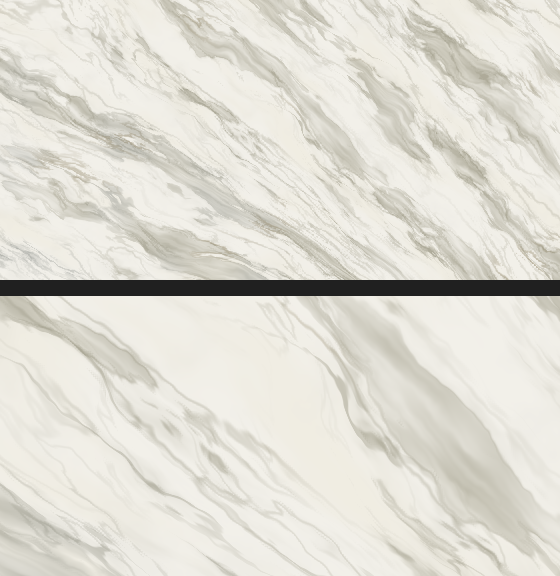
Top: the whole. Bottom: its middle third, enlarged.
Write a Shadertoy shader that draws this texture.

```glsl
// White marble with grey-beige veining that falls from upper left to lower right.
// Space is bent into (along, across) vein axes; narrow bands plus stretched noise
// give torn grey patches with pale islands, and noise contours give the thin veins.

const vec3 WHITE = vec3(0.948, 0.940, 0.914);
const vec3 CREAM = vec3(0.940, 0.928, 0.888);
const vec3 WARM_GREY = vec3(0.715, 0.703, 0.640);
const vec3 COOL_GREY = vec3(0.735, 0.738, 0.715);
const vec3 OCHRE = vec3(0.60, 0.54, 0.41);

const float VEIN_ANGLE = 0.68;      // fall of the veins, radians
const float FIRST_BAND = 0.145;     // across position of the lowest band
const float BAND_STEP = 0.255;
const float BAND_WIDTH = 0.078;
const float PATCH_LEVEL = 0.70;     // higher leaves less grey
const float PATCH_EDGE = 0.045;
const float TEAR_AMOUNT = 1.45;     // how far noise breaks up the bands
const float STRAND_WIDTH = 0.085;
const float BAND_STRENGTH[8] = float[8](0.62, 0.95, 1.08, 0.45, 0.86, 0.78, 0.92, 0.50);

vec2 hashGradient(vec2 cell) {
    vec3 h = fract(cell.xyx * vec3(0.1031, 0.1030, 0.0973));
    h += dot(h, h.yzx + 33.33);
    float angle = 6.2832 * fract((h.x + h.y) * h.z);
    return vec2(cos(angle), sin(angle));
}

float gradientNoise(vec2 p) {
    vec2 i = floor(p), f = p - i;
    vec2 s = f * f * f * (f * (f * 6.0 - 15.0) + 10.0);
    vec2 e = vec2(0.0, 1.0);
    float low = mix(dot(hashGradient(i), f),
                    dot(hashGradient(i + e.yx), f - e.yx), s.x);
    float high = mix(dot(hashGradient(i + e.xy), f - e.xy),
                     dot(hashGradient(i + e.yy), f - e.yy), s.x);
    return 1.4 * mix(low, high, s.y);
}

float fbm(vec2 p, int octaves) {
    float sum = 0.0, amplitude = 0.55;
    for (int i = 0; i < octaves; i++) {
        sum += amplitude * gradientNoise(p);
        p = p * 2.03 + vec2(17.3, 9.1);
        amplitude *= 0.5;
    }
    return sum;
}

// Vein axes: x runs along the veins, y across them; flatter at the lower left.
vec2 veinSpace(vec2 p) {
    float c = cos(VEIN_ANGLE), s = sin(VEIN_ANGLE);
    vec2 q = vec2(c * p.x - s * p.y, s * p.x + c * p.y);
    float lower = 1.0 - smoothstep(0.55, 1.15, q.y);
    q.y += q.x * mix(0.08, -0.24, lower);
    q.y += 0.085 * fbm(q * vec2(1.6, 2.6) + 4.0, 3);
    q.y += 0.018 * fbm(q * vec2(9.0, 14.0) + 31.0, 4);
    return q;
}

float bandDensity(float across) {
    float density = 0.0;
    for (int i = 0; i < 8; i++) {
        float d = (across - FIRST_BAND - BAND_STEP * float(i)) / BAND_WIDTH;
        density += BAND_STRENGTH[i] * exp(-d * d);
    }
    return density;
}

// Thin line along the zero contour of a noise value.
float contour(float n, float width) {
    return 1.0 - smoothstep(0.0, width + fwidth(n), abs(n));
}

void mainImage(out vec4 fragColor, in vec2 fragCoord) {
    vec2 p = fragCoord / iResolution.y;
    vec2 q = veinSpace(p);
    float density = bandDensity(q.y);

    // Torn patches, crisp on some sides and feathered on others
    float tear = fbm(q * vec2(3.4, 13.0) + 12.0, 5);
    float field = density - PATCH_LEVEL + TEAR_AMOUNT * tear;
    float feather = smoothstep(0.0, 0.5, gradientNoise(q * vec2(2.5, 8.0) + 50.0));
    float edge = PATCH_EDGE + 0.12 * feather;
    float patchMask = smoothstep(-edge, edge, field);
    float halo = smoothstep(-0.50, 0.20, field);

    // Strands that part and rejoin around lens-shaped islands
    float weave = abs(fbm(q * vec2(2.5, 11.0) + 140.0, 5));
    float strandWidth = STRAND_WIDTH * smoothstep(0.05, 1.0, density + 0.5 * tear);
    float strand = 1.0 - smoothstep(strandWidth * 0.6, strandWidth + 0.025, weave);
    strand *= smoothstep(0.0, 0.03, strandWidth);
    float grain = max(patchMask, 0.85 * strand);

    // Fibres inside the grey and broad clouds
    float fibre = fbm(q * vec2(4.0, 36.0) + 70.0, 3);
    float cloud = fbm(q * vec2(2.2, 7.0) + 90.0, 4);

    // Thin veins: rims of patches, long veins, and hairs at a slight slant
    float presence = smoothstep(-0.15, 0.35, gradientNoise(q * vec2(1.9, 5.0) + 23.0));
    float rim = contour(field, 0.05) * (0.2 + 0.8 * presence);
    float longVein = contour(fbm(q * vec2(1.3, 8.0) + 40.0, 5), 0.030) * (0.25 + 0.75 * presence);
    vec2 slanted = vec2(q.x, q.y + 0.20 * q.x);
    float hair = contour(fbm(slanted * vec2(2.8, 13.0) + 61.0, 5), 0.025)
               * smoothstep(-0.1, 0.4, gradientNoise(q * vec2(2.5, 6.0) + 81.0) + 0.3 * density - 0.05);

    float tone = grain * clamp(0.50 + 0.85 * fibre + 0.35 * cloud, 0.12, 1.0);
    tone += (1.0 - grain) * halo * clamp(0.10 + 0.55 * fibre, 0.0, 0.4);
    tone += 0.32 * rim + 0.42 * longVein * (1.0 - 0.4 * grain) + 0.32 * hair;

    // Colours: cream clouds on white, cooler grey toward the lower left
    vec3 ground = mix(WHITE, CREAM, smoothstep(-0.1, 0.4, cloud));
    ground -= 0.015 * smoothstep(0.0, 0.5, fbm(p * 7.0, 5));
    float cool = smoothstep(1.1, 0.3, q.y) * smoothstep(-0.3, 0.3, gradientNoise(p * 3.0 + 7.0));
    vec3 grey = mix(WARM_GREY, COOL_GREY, cool);
    vec3 color = mix(ground, grey, clamp(tone, 0.0, 1.15));

    // Rare ochre stains along the veins
    float stain = smoothstep(0.2, 0.55, gradientNoise(p * 3.5 + 19.0));
    color = mix(color, OCHRE, 0.35 * stain * max(rim, longVein));

    fragColor = vec4(color, 1.0);
}
```
